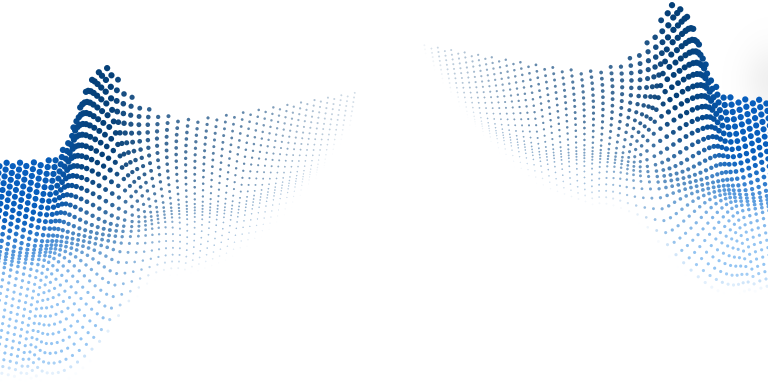
A WebGL 2 fragment shader for this background:

```glsl
#version 300 es
precision highp float;

uniform vec2 u_resolution;
out vec4 fragColor;

#define COLUMNS 59
#define COLUMN_STEP 0.021
#define ROWS_TO_FOLD 14.0
#define FOLD_ROWS 1.4
#define FOLD_WIDTH 0.08
#define DOT_RADIUS 0.0081
#define LEAN 0.15
#define PEAK_X 0.289

const vec3 VIVID = vec3(0.03, 0.37, 0.74);
const vec3 NAVY = vec3(0.02, 0.25, 0.47);
const vec3 SKY = vec3(0.30, 0.62, 0.92);

struct Wave {
    float lift;       // raises the crest line
    float drop;       // descent behind the peak
    float foldLift;   // raises the crease
    float base;       // height of the lower edge
    float baseRise;   // climb of the lower edge
};

float bell(float x, float center, float width) {
    float k = (x - center) / width;
    return exp(-k * k);
}

// Upper edge: steep front, peak and long tail
float crestHeight(float x, Wave w) {
    float front = 0.253 / (1.0 + exp((0.203 - x) * 48.0));
    float back = w.drop * (1.0 - exp(-max(x - PEAK_X, 0.0) / 0.068));
    return 0.576 + w.lift + front - back + 0.18 * max(x - 0.495, 0.0);
}

// Crease where the rows crowd together
float foldHeight(float x, Wave w) {
    return 0.328 + w.foldLift + 0.125 * smoothstep(0.05, 0.495, x)
        + 0.5 * max(x - 0.65, 0.0);
}

// Lower edge where the dots vanish
float baseHeight(float x, Wave w) {
    float tail = max(x - 0.443, 0.0);
    return w.base + w.baseRise * smoothstep(0.16, 0.44, x) + 1.73 * tail * tail;
}

// Columns gather on the steep front to keep the edge evenly dotted
float crestColumn(float s) {
    return 0.83 * s - 0.094 * bell(s, 0.495, 0.195) + 0.016 * bell(s, 0.208, 0.078);
}

vec3 drawWave(vec3 color, vec2 p, Wave w, float pixel) {
    if (p.x > 1.0) return color;
    for (int i = 0; i < COLUMNS; i++) {
        float s = float(i - 5) * COLUMN_STEP;
        float crestX = crestColumn(s);
        float crest = crestHeight(crestX, w);
        float span = crest - foldHeight(crestX, w);

        // Nearest staggered row of this column
        float t = clamp((crest - p.y) / span, -1.0, 4.0);
        float squeeze = tanh((t - 1.0) / FOLD_WIDTH);
        float v = ROWS_TO_FOLD * t + FOLD_ROWS * (squeeze + 1.0);
        float density = ROWS_TO_FOLD + FOLD_ROWS / FOLD_WIDTH * (1.0 - squeeze * squeeze);
        float stagger = 0.5 * float(i & 1);
        float row = max(floor(v - stagger + 0.5), 0.0) + stagger;
        float rowT = t + (row - v) / density;

        // Dot center, with columns fanning out below the crest
        float depth = rowT * span;
        float fan = smoothstep(0.0, 0.4, depth);
        vec2 center = vec2(mix(crestX, 0.83 * s, fan) - LEAN * depth, crest - depth);

        // Size and strength fall off along the tail and toward the base
        float falloff = 1.0 / (1.0 + max(center.x - PEAK_X, 0.0) / 0.26);
        float fade = smoothstep(0.0, 0.07, center.y - baseHeight(center.x, w));
        float radius = DOT_RADIUS * falloff * mix(1.0, 0.5, smoothstep(0.1, 1.4, rowT));
        float strength = fade * mix(0.35, 1.0, falloff)
            * mix(1.0, 0.6, smoothstep(0.5, 1.4, rowT))
            * (1.0 - 0.7 * smoothstep(0.6, 0.97, center.x));

        vec3 ink = mix(VIVID, NAVY, smoothstep(0.1, 0.26, center.x));
        float pale = 1.0 - 0.5 * smoothstep(0.2, 0.5, center.x);
        ink = mix(ink, SKY, pale * smoothstep(0.5, 1.5, rowT));

        float cover = clamp((radius - distance(p, center)) / pixel + 0.5, 0.0, 1.0);
        color = mix(color, ink, cover * strength);
    }
    return color;
}

void main() {
    float pixel = 1.0 / u_resolution.y;
    vec2 p = gl_FragCoord.xy * pixel;
    float aspect = u_resolution.x * pixel;

    // White ground with a soft grey shade at the right edge
    vec2 shade = (p - vec2(aspect + 0.01, 0.79)) / vec2(0.07, 0.09);
    vec3 color = vec3(1.0 - 0.06 * exp(-dot(shade, shade)));

    // Left wave, then its mirrored and raised companion
    Wave left = Wave(0.0, 0.148, 0.0, 0.005, 0.273);
    Wave right = Wave(0.164, 0.188, 0.143, 0.232, 0.221);
    color = drawWave(color, p, left, pixel);
    color = drawWave(color, vec2(aspect + 0.029 - p.x, p.y), right, pixel);

    fragColor = vec4(color, 1.0);
}
```
